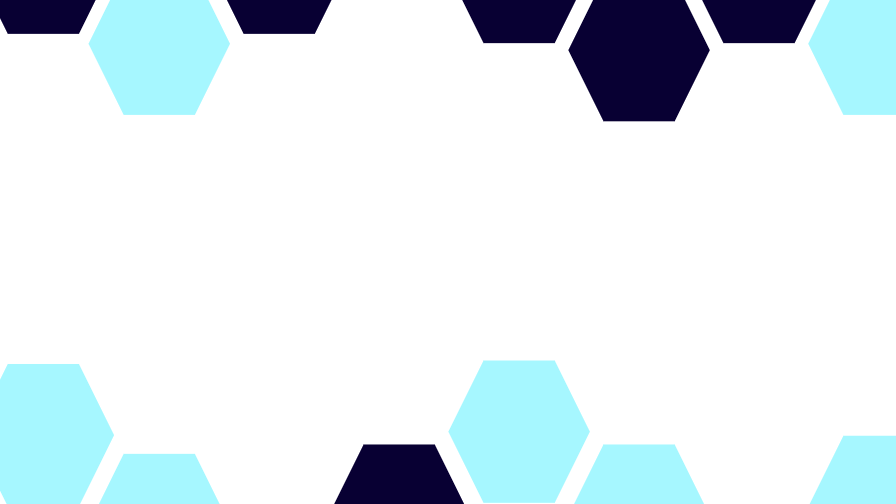
A Shadertoy shader for this background:

```glsl
// Flat-topped cyan and navy hexagons along the top and bottom of a white canvas.

#define HEX_HALF_WIDTH  0.1404
#define HEX_HALF_HEIGHT 0.1412
#define HEX_HALF_FLAT   0.0706
#define FIRST_COLUMN_X  0.0780
#define COLUMN_PITCH    0.2380
#define EDGE_SHIFT      0.0080
#define PAPER vec3(1.0)
#define CYAN  vec3(0.65, 0.97, 1.0)
#define NAVY  vec3(0.03, 0.0, 0.2)

const int COLUMNS = 8;
const float ABSENT = 9.0;

// Centre heights of each column's hexagons: (bottom row, top row)
const vec2 rowHeights[COLUMNS] = vec2[COLUMNS](
    vec2( 0.1366, 1.0740), vec2(-0.0417, 0.9132),
    vec2( ABSENT, 1.0740), vec2(-0.0231, ABSENT),
    vec2( 0.1435, 1.0556), vec2(-0.0231, 0.9005),
    vec2( ABSENT, 1.0556), vec2(-0.0058, 0.9132));

// Distance to a hexagon with flat top and bottom edges
float hexagonDistance(vec2 p) {
    p = abs(p);
    vec2 slantNormal = normalize(vec2(HEX_HALF_HEIGHT, HEX_HALF_WIDTH - HEX_HALF_FLAT));
    float slant = dot(p - vec2(HEX_HALF_WIDTH, 0.0), slantNormal);
    return max(slant, p.y - HEX_HALF_HEIGHT);
}

// Antialiased coverage over one pixel
float coverage(float dist) {
    return clamp(0.5 - dist * iResolution.y, 0.0, 1.0);
}

void mainImage(out vec4 fragColor, in vec2 fragCoord) {
    vec2 p = fragCoord / iResolution.y;
    vec3 color = PAPER;

    for (int i = 0; i < COLUMNS; i++) {
        // The outermost left column sits slightly inward
        float x = FIRST_COLUMN_X + float(i) * COLUMN_PITCH + (i == 0 ? EDGE_SHIFT : 0.0);
        vec3 bottomColor = i == 3 ? NAVY : CYAN;
        vec3 topColor = i % 6 == 1 ? CYAN : NAVY;

        float bottomHex = hexagonDistance(p - vec2(x, rowHeights[i].x));
        float topHex = hexagonDistance(p - vec2(x, rowHeights[i].y));
        color = mix(color, bottomColor, coverage(bottomHex));
        color = mix(color, topColor, coverage(topHex));
    }

    fragColor = vec4(color, 1.0);
}
```
